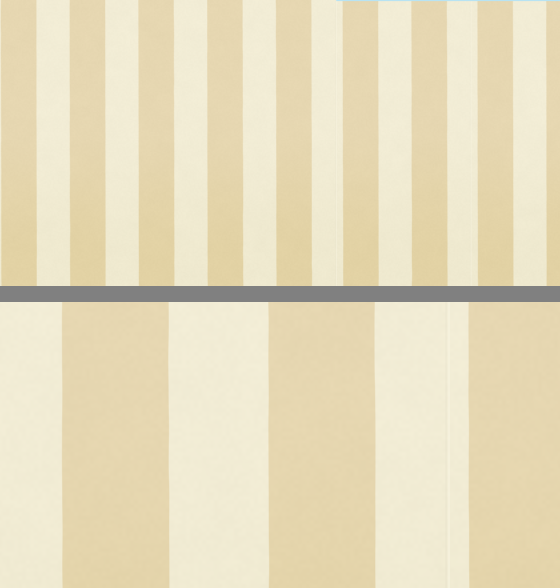
Top, the full canvas; bottom, a detail of the centre.
This pattern is drawn by a Shadertoy shader. Its source:

```glsl
// Wide vertical tan and cream wallpaper stripes in three hung panels.
// Stripes are a repeated box distance, offset slightly at each panel seam;
// a vertical tint and layered value noise give the paper its soft wear.

#define PERIOD 0.1228          // stripe repeat, in canvas widths
#define STRIPE_WIDTH 0.0634    // tan part of each repeat
#define STRIPE_START 0.0020    // left edge of the first tan stripe
#define SEAMS vec2(0.6005, 0.8412)
#define SEAM_SHIFTS vec2(0.0036, 0.0050)
#define TAN_TOP vec3(0.902, 0.842, 0.694)
#define TAN_BOTTOM vec3(0.886, 0.822, 0.642)
#define CREAM_TOP vec3(0.948, 0.927, 0.836)
#define CREAM_BOTTOM vec3(0.936, 0.914, 0.812)
#define EDGE_BLUE vec3(0.72, 0.89, 0.95)
#define GRAIN 0.010
#define MOTTLE 0.012

float hash(vec2 p) {
    vec3 q = fract(p.xyx * 0.1031);
    q += dot(q, q.yzx + 33.33);
    return fract((q.x + q.y) * q.z);
}

float valueNoise(vec2 p) {
    vec2 cell = floor(p), f = fract(p);
    f = f * f * (3.0 - 2.0 * f);
    float low = mix(hash(cell), hash(cell + vec2(1, 0)), f.x);
    float high = mix(hash(cell + vec2(0, 1)), hash(cell + vec2(1, 1)), f.x);
    return mix(low, high, f.y);
}

float fbm(vec2 p) {
    float sum = 0.0, weight = 0.5;
    for (int i = 0; i < 4; i++) {
        sum += weight * valueNoise(p);
        p = p * 2.03 + 17.0;
        weight *= 0.5;
    }
    return sum / 0.9375;
}

// Coverage of a shape from its signed distance, negative inside
float coverage(float dist, float pixel) {
    return clamp(0.5 - dist / pixel, 0.0, 1.0);
}

void mainImage(out vec4 fragColor, in vec2 fragCoord) {
    vec2 p = fragCoord / iResolution.x;
    float height = iResolution.y / iResolution.x;
    float v = p.y / height;
    float pixel = 1.0 / iResolution.x;

    // Panels: each seam swallows a sliver of the repeat
    vec2 panel = step(SEAMS, p.xx);
    float x = p.x + dot(panel, SEAM_SHIFTS) + 0.0010 * (v - 0.5);
    x += 0.0005 * (valueNoise(vec2(p.x * 30.0, v * 25.0)) - 0.5);

    // Stripes
    float center = STRIPE_START + 0.5 * STRIPE_WIDTH;
    float local = x - center - PERIOD * round((x - center) / PERIOD);
    float stripe = coverage(abs(local) - 0.5 * STRIPE_WIDTH, pixel * 1.3);

    // Paper tint: yellower towards the bottom
    float tint = smoothstep(0.08, 0.62, v + 0.10 * (fbm(p * 9.0) - 0.5));
    vec3 tan_ = mix(TAN_BOTTOM, TAN_TOP, tint);
    vec3 cream = mix(CREAM_BOTTOM, CREAM_TOP, tint);
    vec3 color = mix(cream, tan_, stripe);

    // Wear: broad mottling and fine grain
    color += MOTTLE * (fbm(p * 45.0) - 0.5);
    color += GRAIN * (valueNoise(p * 420.0) - 0.5);

    // Seams: a faint pale ridge with a soft shadow beside it
    vec2 offset = p.xx - SEAMS;
    for (int i = 0; i < 2; i++) {
        float ridge = coverage(abs(offset[i]) - 0.0007, pixel);
        float shade = coverage(abs(offset[i] + 0.0016) - 0.0006, pixel);
        color = mix(color, vec3(0.97, 0.955, 0.88), 0.6 * ridge);
        color *= 1.0 - 0.015 * shade;
    }

    // Blue sliver above the two right-hand panels
    float sliver = coverage(height - 0.0020 - p.y, pixel);
    color = mix(color, EDGE_BLUE, sliver * coverage(-offset.x, pixel));

    fragColor = vec4(color, 1.0);
}
```
